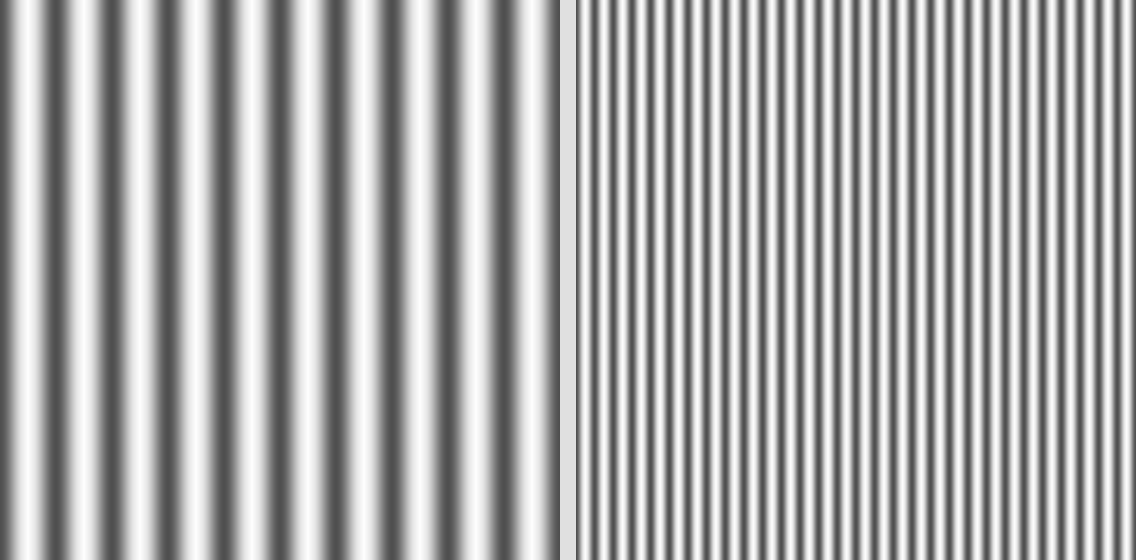
Left: one tile. Right: repeated 3 by 3.
This pattern is drawn by a WebGL 1 fragment shader. Its source:

```glsl
precision highp float;
// Ten soft vertical flutes, shaded from dark grey grooves to bright narrow crests.

uniform vec2 u_resolution;

// Height across one flute: 0 in the groove, 1 on the crest.
float fluteProfile(float x) {
    float fromGroove = 1.0 - abs(2.0 * fract(x) - 1.0);
    // A rounded flank, plus a steady rise that sharpens the crest.
    float flank = smoothstep(0.0, 0.82, fromGroove);
    return mix(flank, fromGroove * fromGroove, 0.3);
}

void main() {
    vec2 uv = gl_FragCoord.xy / u_resolution;

    // Whole number of flutes, with a groove on each side edge.
    float height = fluteProfile(uv.x * 10.0);

    vec3 grooveColor = vec3(0.31);
    vec3 crestColor = vec3(1.0);
    gl_FragColor = vec4(mix(grooveColor, crestColor, height), 1.0);
}
```
